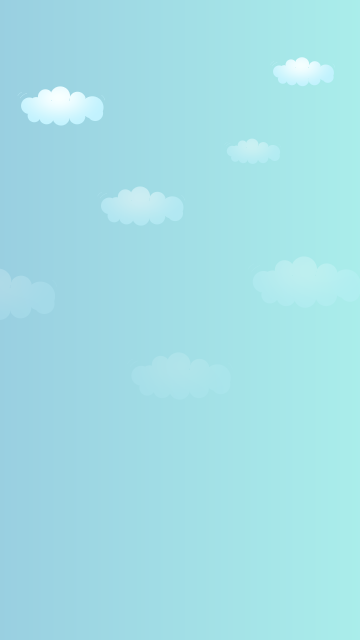
Give the GLSL for this background, as a Shadertoy shader.

```glsl
// Seven soft clouds of varying opacity drift over a blue to aqua sky.
// Each cloud is a union of round puffs and a flat body, tinted by a radial
// glow, with a few thin curved wisps drawn beside its upper corners.

#define SKY_LEFT vec3(0.600, 0.812, 0.880)
#define SKY_RIGHT vec3(0.665, 0.930, 0.920)
#define CLOUD_CORE vec3(0.970, 1.000, 1.000)
#define CLOUD_RIM vec3(0.760, 0.950, 0.995)
#define CANVAS_RATIO (16.0 / 9.0)
#define WISP_WIDTH 0.010
#define WISP_OPACITY 0.45

const int CLOUD_COUNT = 7;
const int PUFF_COUNT = 11;

// Centre x, centre y, half width, opacity; lengths in canvas widths
const vec4 clouds[CLOUD_COUNT] = vec4[](
    vec4(0.173, 1.484, 0.1145, 1.00),
    vec4(0.843, 1.579, 0.0845, 0.96),
    vec4(0.704, 1.358, 0.0740, 0.45),
    vec4(0.395, 1.206, 0.1145, 0.50),
    vec4(0.003, 0.961, 0.1500, 0.22),
    vec4(0.852, 0.995, 0.1500, 0.28),
    vec4(0.503, 0.734, 0.1380, 0.17));

// Centre x, centre y, radius; lengths in cloud half widths
const vec3 puffs[PUFF_COUNT] = vec3[](
    vec3(-0.80, 0.00, 0.20), vec3(-0.63, 0.02, 0.19),
    vec3(-0.41, 0.22, 0.18), vec3(-0.05, 0.23, 0.24),
    vec3(0.37, 0.14, 0.20), vec3(0.73, -0.04, 0.27),
    vec3(0.80, -0.18, 0.19), vec3(-0.68, -0.24, 0.16),
    vec3(-0.38, -0.27, 0.18), vec3(-0.03, -0.27, 0.21),
    vec3(0.36, -0.25, 0.20));

float roundedBox(vec2 p, vec2 halfSize, float radius) {
    vec2 d = abs(p) - halfSize + radius;
    return length(max(d, 0.0)) + min(max(d.x, d.y), 0.0) - radius;
}

float cloudDistance(vec2 p) {
    float d = roundedBox(p - vec2(0.0, -0.06), vec2(0.76, 0.18), 0.1);
    for (int i = 0; i < PUFF_COUNT; i++)
        d = min(d, length(p - puffs[i].xy) - puffs[i].z);
    return d;
}

// Thin stroke from a to b that bows sideways by the given amount
float strokeDistance(vec2 p, vec2 a, vec2 b, float bow) {
    vec2 along = b - a;
    float t = clamp(dot(p - a, along) / dot(along, along), 0.0, 1.0);
    vec2 side = normalize(vec2(-along.y, along.x));
    vec2 onCurve = a + along * t + side * bow * 4.0 * t * (1.0 - t);
    return length(p - onCurve) - WISP_WIDTH * 0.5;
}

float wispDistance(vec2 p) {
    float outer = strokeDistance(p, vec2(-1.08, 0.24), vec2(-0.98, 0.33), 0.012);
    float inner = strokeDistance(p, vec2(-1.02, 0.19), vec2(-0.87, 0.30), 0.015);
    float right = strokeDistance(p, vec2(0.96, 0.25), vec2(1.03, 0.14), 0.012);
    return min(outer, min(inner, right));
}

float coverage(float d, float pixel) {
    return clamp(0.5 - d / pixel, 0.0, 1.0);
}

void mainImage(out vec4 fragColor, in vec2 fragCoord) {
    vec2 uv = fragCoord / iResolution.xy;
    vec2 p = uv * vec2(1.0, CANVAS_RATIO);

    // Sky
    vec3 color = mix(SKY_LEFT, SKY_RIGHT, uv.x);

    // Clouds and their wisps
    for (int i = 0; i < CLOUD_COUNT; i++) {
        vec4 cloud = clouds[i];
        vec2 q = (p - cloud.xy) / cloud.z;
        float pixel = 1.0 / (iResolution.x * cloud.z);

        float rim = smoothstep(0.0, 1.0, length((q - vec2(-0.08, 0.2)) * vec2(0.85, 1.35)));
        vec3 tint = mix(CLOUD_CORE, CLOUD_RIM, rim);
        float body = coverage(cloudDistance(q), pixel);
        float wisp = coverage(wispDistance(q), pixel) * WISP_OPACITY;
        color = mix(color, tint, max(body, wisp) * cloud.w);
    }

    fragColor = vec4(color, 1.0);
}
```
